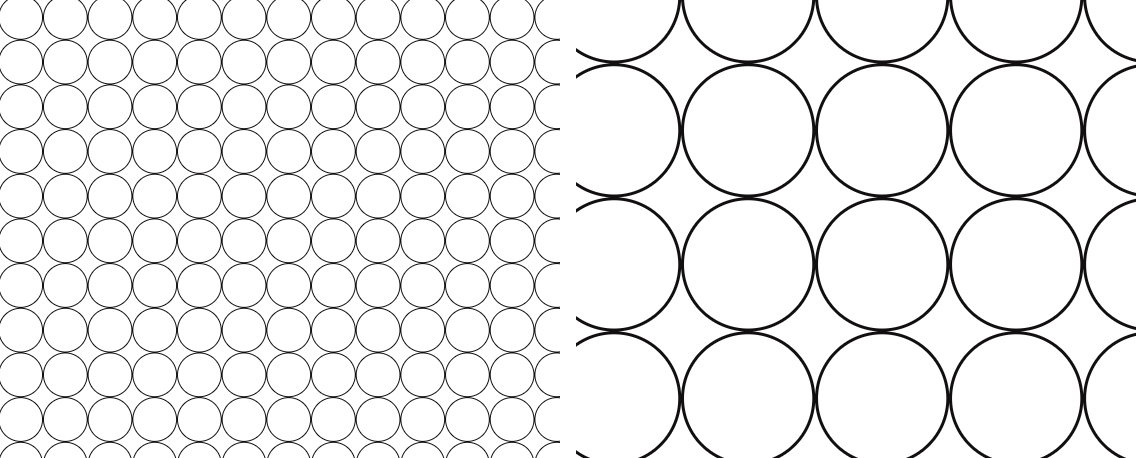
Left: the whole. Right: its middle third, enlarged.
A Shadertoy shader for this pattern:

```glsl
// Lengths are fractions of the canvas width, measured from the top left.
const float PITCH = 0.07978;
const float RADIUS = 0.03907;
const float LINE_WIDTH = 0.00178;
const vec2 FIRST_CENTER = vec2(0.0369, 0.0311);
const vec3 PAPER = vec3(1.0);
const vec3 INK = vec3(0.07, 0.06, 0.065);

// Antialiased coverage of a circle outline centred on the origin.
float ringCoverage(vec2 p, float pixel) {
    float dist = abs(length(p) - RADIUS);
    return clamp(0.5 + (0.5 * LINE_WIDTH - dist) / pixel, 0.0, 1.0);
}

void mainImage(out vec4 fragColor, in vec2 fragCoord) {
    float pixel = 1.0 / iResolution.x;
    vec2 p = vec2(fragCoord.x, iResolution.y - fragCoord.y) * pixel;
    vec2 cell = mod(p - FIRST_CENTER, PITCH);

    // Sum the four surrounding rings so tangent outlines merge cleanly.
    float ink = 0.0;
    for (int y = 0; y < 2; y++) {
        for (int x = 0; x < 2; x++) {
            ink += ringCoverage(cell - PITCH * vec2(x, y), pixel);
        }
    }

    fragColor = vec4(mix(PAPER, INK, min(ink, 1.0)), 1.0);
}
```
